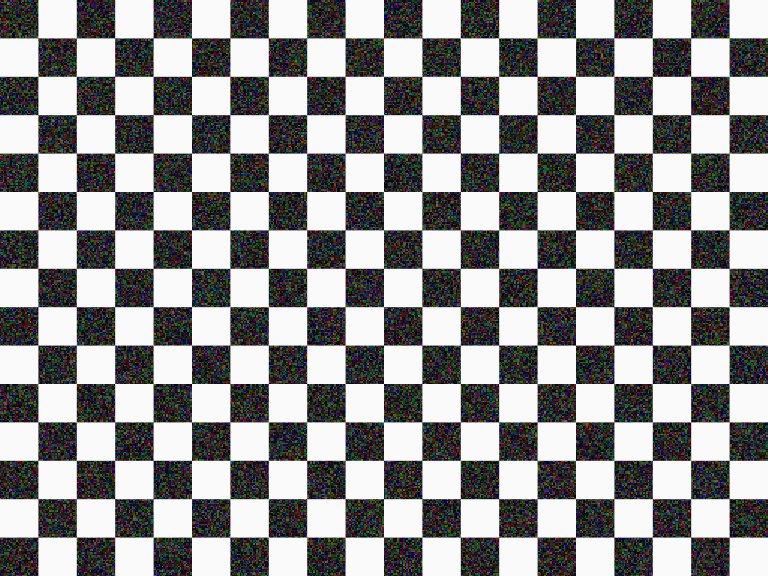
Write a WebGL 2 fragment shader that draws this pattern.

```glsl
#version 300 es
precision highp float;
// Checkerboard of plain white tiles and dark tiles filled with fine coloured grain.

uniform vec2 u_resolution;
out vec4 fragColor;

const vec2 TILES = vec2(20.0, 15.0);     // tiles across and down
const float GRAINS_PER_TILE = 25.6;      // grains along one tile side
const float GRAIN_PEAK = 0.465;          // brightest value of a channel
const float GRAIN_SKEW = 2.0;            // higher means more near-black grains
const vec3 WHITE = vec3(0.98);

// Integer hash: three independent values in 0..1 for each cell
vec3 hash3(uvec3 v) {
    v = v * 1664525u + 1013904223u;
    v.x += v.y * v.z;
    v.y += v.z * v.x;
    v.z += v.x * v.y;
    v ^= v >> 16u;
    v.x += v.y * v.z;
    v.y += v.z * v.x;
    v.z += v.x * v.y;
    return vec3(v >> 8u) / 16777216.0;
}

// Square wave per axis, +1 on even tiles and -1 on odd, with smoothed steps
vec2 squareWave(vec2 p, vec2 pixel) {
    vec2 f = fract(p);
    vec2 edgeDistance = min(f, 1.0 - f);
    vec2 parity = 1.0 - 2.0 * mod(floor(p), 2.0);
    return parity * clamp(2.0 * edgeDistance / pixel, 0.0, 1.0);
}

// Coverage of the dark tiles, 0..1
float checker(vec2 p, vec2 pixel) {
    vec2 wave = squareWave(p, pixel);
    return 0.5 + 0.5 * wave.x * wave.y;
}

// Dark grain with independent red, green and blue noise
vec3 grainColor(vec2 p, float density, float peak, float skew) {
    uvec2 cell = uvec2(floor(p * density));
    return peak * pow(hash3(uvec3(cell, 7u)), vec3(skew));
}

void main() {
    vec2 p = gl_FragCoord.xy / u_resolution * TILES;
    vec2 pixel = TILES / u_resolution;

    vec3 dark = grainColor(p, GRAINS_PER_TILE, GRAIN_PEAK, GRAIN_SKEW);
    fragColor = vec4(mix(WHITE, dark, checker(p, pixel)), 1.0);
}
```
